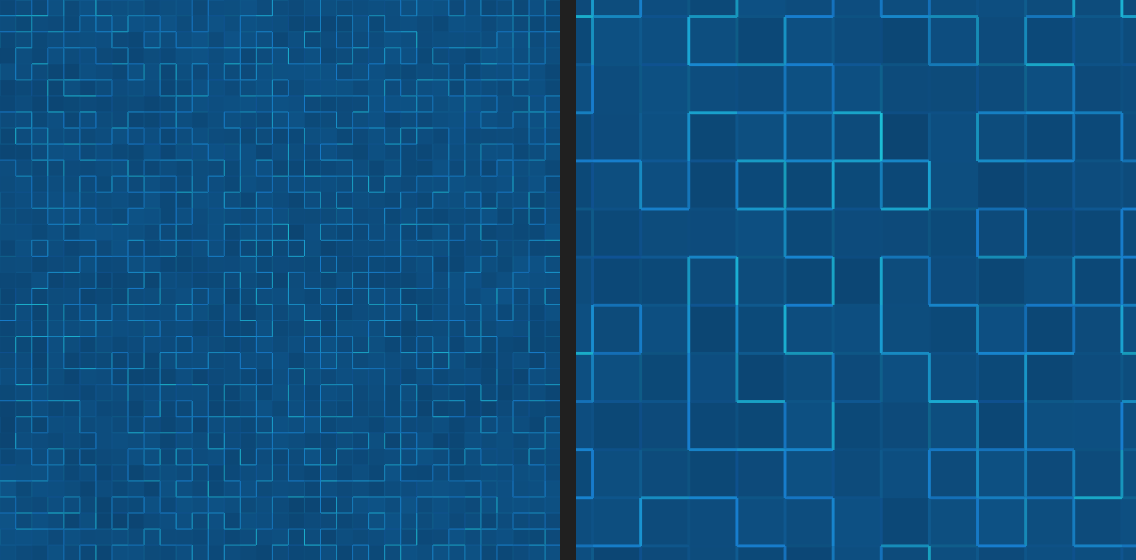
Left, the full canvas; right, a detail of the centre.
Reproduce this pattern procedurally as a WebGL 1 fragment shader.

```glsl
precision highp float;
// Blue mosaic of square cells, about 35 across and down, ruled with thin lines.
// Each cell has a random binary state: edges between unlike states glow from
// blue to cyan, the other edges stay faint. Fills drift with soft value noise.

#define CELLS 34.91
#define LINE_WIDTH 0.06
#define LINE_OFFSET 0.02
#define DRIFT_SCALE 0.16
#define FILL_DARK vec3(0.046, 0.265, 0.440)
#define FILL_LIGHT vec3(0.054, 0.330, 0.535)
#define FAINT_BLUE vec3(0.060, 0.320, 0.590)
#define FAINT_TEAL vec3(0.060, 0.390, 0.550)
#define GLOW_BLUE vec3(0.090, 0.490, 0.810)
#define GLOW_CYAN vec3(0.110, 0.750, 0.840)

uniform vec2 u_resolution;

float hash(vec2 p) {
    vec3 q = fract(vec3(p.xyx) * vec3(0.1031, 0.1030, 0.0973));
    q += dot(q, q.yzx + 33.33);
    return fract((q.x + q.y) * q.z);
}

float valueNoise(vec2 p) {
    vec2 i = floor(p);
    vec2 f = smoothstep(0.0, 1.0, fract(p));
    float low = mix(hash(i), hash(i + vec2(1.0, 0.0)), f.x);
    float high = mix(hash(i + vec2(0.0, 1.0)), hash(i + vec2(1.0)), f.x);
    return mix(low, high, f.y);
}

// Binary state that decides where the glowing contours run
float cellState(vec2 cell) {
    return step(0.5, hash(cell + 71.0));
}

vec3 cellFill(vec2 cell) {
    float drift = valueNoise(cell * DRIFT_SCALE + 19.0);
    float level = 0.6 * hash(cell + 137.0) + 0.4 * drift;
    return mix(FILL_DARK, FILL_LIGHT, level);
}

// Colour of the edge shared by two neighbouring cells
vec3 edgeColor(vec2 a, vec2 b, float seed) {
    float tint = hash(b + seed);
    float strength = hash(b + seed + 57.0);
    vec3 faint = mix(FAINT_BLUE, FAINT_TEAL, tint);
    faint = mix(cellFill(b), faint, strength);
    vec3 glow = mix(GLOW_BLUE, GLOW_CYAN, tint * tint);
    glow = mix(faint, glow, 0.65 + 0.35 * strength);
    return mix(faint, glow, abs(cellState(a) - cellState(b)));
}

// Box-filtered coverage of a line at distance d
float lineCoverage(float d, float pixel) {
    float reach = 0.5 * (LINE_WIDTH + pixel) - abs(d);
    return clamp(reach / pixel, 0.0, min(1.0, LINE_WIDTH / pixel));
}

void main() {
    // Grid coordinates, counted from the upper left
    float pixel = CELLS / u_resolution.y;
    vec2 p = vec2(gl_FragCoord.x, u_resolution.y - gl_FragCoord.y);
    p = p * pixel + LINE_OFFSET;

    vec2 cell = floor(p);
    vec2 nearest = floor(p + 0.5);
    vec3 fill = cellFill(cell);

    // Nearest upright and level edges
    vec2 right = vec2(nearest.x, cell.y);
    vec2 below = vec2(cell.x, nearest.y);
    vec3 upright = edgeColor(right - vec2(1.0, 0.0), right, 211.0);
    vec3 level = edgeColor(below - vec2(0.0, 1.0), below, 307.0);

    // The brighter line wins at crossings
    upright = mix(fill, upright, lineCoverage(p.x - nearest.x, pixel));
    level = mix(fill, level, lineCoverage(p.y - nearest.y, pixel));
    gl_FragColor = vec4(max(upright, level), 1.0);
}
```
